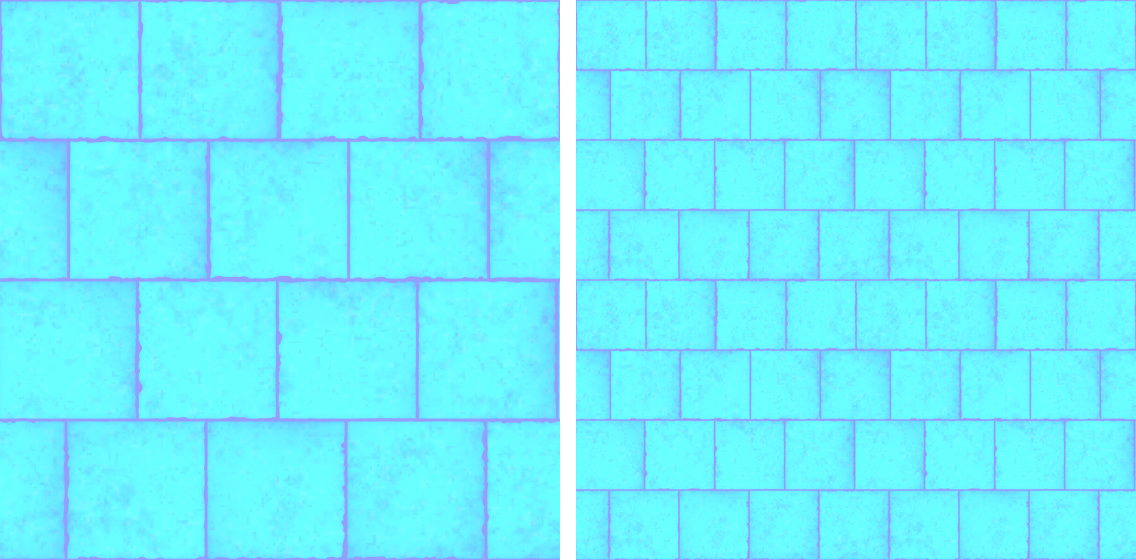
Left: one tile. Right: repeated 2 by 2.
A Shadertoy shader for this texture map:

```glsl
// Square glazed tiles in a running bond, four across and four down, in cyan with violet joints.
// Side distances, roughened by wrapping noise, give the joints; stains hug some sides of
// each tile, and fine mottling covers the faces. All shading runs through one colour ramp.
#define TILES 4.0
#define ROW_DRIFT 0.0095
#define JOINT_HALF 0.0095
#define CHIP_DEPTH 0.024
#define STAIN_REACH 0.11
#define STAIN_STRENGTH 0.62
#define MOTTLE 0.30
#define SPECKS 0.16
#define FACE_COLOR vec3(0.41, 1.0, 1.0)
#define JOINT_COLOR vec3(0.58, 0.62, 1.0)

float hash(vec2 cell, float seed) {
    uvec3 q = uvec3(cell, seed) * uvec3(1597u, 7919u, 3251u);
    uint n = (q.x ^ (q.y << 8) ^ (q.z << 16)) + q.x * 31u + q.y * 17u + q.z;
    n = (n ^ (n >> 16)) * 73244475u;
    n = (n ^ (n >> 15)) * 73244475u;
    n ^= n >> 16;
    return float(n & 65535u) / 65535.0;
}

vec4 hash4(vec2 cell, float seed) {
    return vec4(hash(cell, seed), hash(cell, seed + 1.0),
                hash(cell, seed + 2.0), hash(cell, seed + 3.0));
}

// Value noise on the unit square that wraps after a whole number of cells
float wrapNoise(vec2 uv, float cells, float seed) {
    vec2 p = (uv + 0.371) * cells;
    vec2 f = fract(p);
    vec2 a = mod(floor(p), cells);
    vec2 b = mod(a + 1.0, cells);
    f = f * f * (3.0 - 2.0 * f);
    return mix(mix(hash(a, seed), hash(vec2(b.x, a.y), seed), f.x),
               mix(hash(vec2(a.x, b.y), seed), hash(b, seed), f.x), f.y);
}

float wrapFbm(vec2 uv, float cells, float seed) {
    float sum = 0.0, weight = 0.5;
    for (int i = 0; i < 4; i++) {
        sum += weight * wrapNoise(uv, cells, seed + float(i));
        cells *= 2.0;
        weight *= 0.6;
    }
    return sum / 1.088;
}

// Depth 0 is the clean face, depth 1 the joint; red rises only near the joint
vec3 ramp(float depth) {
    depth = clamp(depth, 0.0, 1.0);
    return mix(FACE_COLOR, JOINT_COLOR, vec3(pow(depth, 3.0), depth, depth));
}

void mainImage(out vec4 fragColor, in vec2 fragCoord) {
    vec2 uv = fragCoord / iResolution.xy;

    // Running bond: every other row shifts by half a tile, with a slight drift
    vec2 grid = uv * TILES;
    float row = floor(grid.y);
    grid.x -= 0.5 * mod(row + 1.0, 2.0) - ROW_DRIFT * (TILES - 1.0 - row);
    vec2 tile = vec2(mod(floor(grid.x), TILES), row);
    vec2 local = fract(grid);
    float tileSeed = 40.0 + tile.x + TILES * tile.y;

    // Distances to the left, right, bottom and top sides
    vec4 side = vec4(local.x, 1.0 - local.x, local.y, 1.0 - local.y);

    // Worn sides: fine raggedness everywhere, deeper chips on a few
    float ragged = 0.6 * wrapNoise(uv, 56.0, tileSeed) + 0.4 * wrapNoise(uv, 144.0, tileSeed);
    float chips = smoothstep(0.35, 0.9, ragged);
    vec4 rough = hash4(tile, 11.0);
    vec4 worn = side - CHIP_DEPTH * chips * (0.12 + rough * rough);
    float edge = min(min(worn.x, worn.y), min(worn.z, worn.w));
    float soft = max(0.003, 0.75 * TILES / iResolution.y);
    float joint = 1.0 - smoothstep(JOINT_HALF - soft, JOINT_HALF + soft, edge);

    // Surface mottling, broad to fine
    float cloud = wrapFbm(uv, 16.0, 3.0);
    float grain = wrapFbm(uv, 64.0, 8.0);
    float speck = smoothstep(0.66, 0.9, wrapNoise(uv, 150.0, 21.0))
                * smoothstep(0.35, 0.7, wrapNoise(uv, 40.0, 22.0));

    // Stains fade inward, mainly from the right and top sides
    vec4 stainSide = smoothstep(0.3, 1.0, hash4(tile, 31.0)) * vec4(0.35, 1.0, 0.3, 0.7);
    float stain = dot(stainSide, exp(-side / STAIN_REACH));
    stain *= mix(0.2, 1.3, wrapNoise(uv, 9.0, 27.0)) * (0.6 + 0.8 * grain);

    float rim = 0.16 * exp(-max(edge - JOINT_HALF, 0.0) / 0.016);
    float depth = STAIN_STRENGTH * stain + rim + SPECKS * speck
                + MOTTLE * smoothstep(0.46, 0.85, 0.5 * (cloud + grain));
    vec3 face = ramp(min(depth, 0.8));

    // Pale flecks in the glaze
    float fleck = smoothstep(0.6, 0.95, wrapNoise(uv, 110.0, 25.0)) * cloud;
    face.r += 0.10 * fleck;

    fragColor = vec4(mix(face, JOINT_COLOR, joint), 1.0);
}
```
